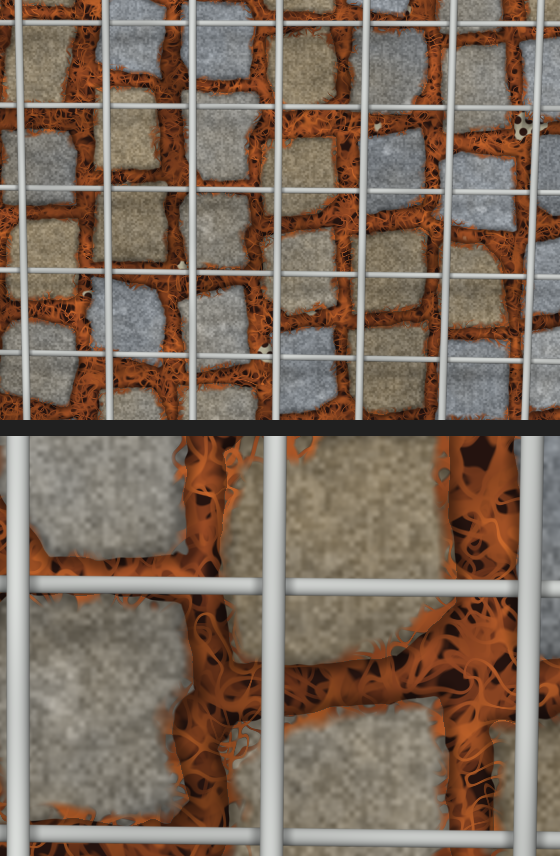
Top, the full canvas; bottom, a detail of the centre.
A Shadertoy shader for this texture:

```glsl
// Steel wire mesh over rough stone blocks bedded in curly rust-coloured moss.
// Stones are skewed boxes on a jittered, staggered grid; moss is stacked layers
// of warped noise contours; the mesh is two families of slightly fanned bars.

const vec2  STONE_CELL   = vec2(0.205, 0.235);
const float STONE_GAP    = 0.030;
const vec2  BAR_HALF     = vec2(0.0092, 0.0070);  // upright, level
const vec2  BAR_COUNT    = vec2(7.0, 5.0);
const float MOSS_SCALE   = 44.0;
const int   MOSS_LAYERS  = 6;
const float HOLE_PITCH   = 0.028;
const vec3  STONE_GREY   = vec3(0.50, 0.52, 0.54);
const vec3  STONE_OLIVE  = vec3(0.52, 0.47, 0.38);
const vec3  MOSS_DEEP    = vec3(0.17, 0.09, 0.07);
const vec3  MOSS_MID     = vec3(0.41, 0.19, 0.11);
const vec3  MOSS_BRIGHT  = vec3(0.68, 0.35, 0.15);
const vec3  STEEL        = vec3(0.79, 0.80, 0.79);
const vec3  PLATE        = vec3(0.70, 0.68, 0.59);

float hash(vec2 p) { return fract(sin(dot(p, vec2(127.1, 311.7))) * 43758.547); }

float noise(vec2 p) {
    vec2 i = floor(p), f = fract(p);
    f = f * f * (3.0 - 2.0 * f);
    return mix(mix(hash(i), hash(i + vec2(1, 0)), f.x),
               mix(hash(i + vec2(0, 1)), hash(i + vec2(1, 1)), f.x), f.y);
}

float fbm(vec2 p) {
    return 0.5 * noise(p) + 0.3 * noise(p * 2.1 + 5.3) + 0.2 * noise(p * 4.3 + 11.7);
}

mat2 rotation(float a) { return mat2(cos(a), sin(a), -sin(a), cos(a)); }

// One irregular block: rotated, skewed, tapered box with a corner cut away.
float blockDistance(vec2 q, vec2 id) {
    q = rotation(0.32 * (hash(id + 3.1) - 0.5)) * q;
    q.y += 0.34 * (hash(id + 5.7) - 0.5) * q.x;
    q.x *= 1.0 + 0.5 * (hash(id + 8.3) - 0.5) * q.y / STONE_CELL.y;
    vec2 halfSize = STONE_CELL * mix(vec2(0.37), vec2(0.48), vec2(hash(id + 1.9), hash(id + 2.6)));
    vec2 e = abs(q) - halfSize + 0.008;
    float d = length(max(e, 0.0)) + min(max(e.x, e.y), 0.0) - 0.008;
    float a = 6.283 * hash(id + 9.4);
    return max(d, dot(q, vec2(cos(a), sin(a))) - 0.098);
}

// Signed distance to the nearest stone, keeping a gap between neighbours.
float stoneDistance(vec2 p, out vec2 stoneId) {
    float nearest = 10.0, second = 10.0;
    float column = floor(p.x / STONE_CELL.x);
    for (int i = -1; i <= 1; i++) {
        float cx = column + float(i);
        float stagger = hash(vec2(cx, 41.0));
        float row = floor(p.y / STONE_CELL.y - stagger);
        for (int j = -1; j <= 1; j++) {
            vec2 id = vec2(cx, row + float(j));
            vec2 jitter = 0.14 * (vec2(hash(id), hash(id + 17.0)) - 0.5);
            float d = blockDistance(p - (id + 0.5 + vec2(0.0, stagger) + jitter) * STONE_CELL, id);
            if (d < nearest) { second = nearest; nearest = d; stoneId = id; }
            else second = min(second, d);
        }
    }
    return max(nearest, 0.5 * (STONE_GAP - second + nearest));
}

vec3 stoneColor(vec2 p, vec2 id, float d) {
    float warm = smoothstep(0.35, 0.75, hash(id + 23.0) + 0.35 - 0.4 * p.x);
    vec3 c = mix(STONE_GREY, STONE_OLIVE, clamp(warm + 0.5 * (fbm(p * 9.0) - 0.5), 0.0, 1.0));
    c *= 0.92 + 0.16 * hash(id + 31.0);
    c *= 0.74 + 0.26 * fbm(p * vec2(13.0, 22.0)) + 0.28 * fbm(p * 75.0);
    c += 0.16 * (noise(p * 210.0) - 0.5);
    c += 0.20 * smoothstep(0.72, 0.90, fbm(p * 14.0 + 30.0));   // pale scuffs
    return c * mix(0.68, 1.0, smoothstep(0.0, 0.016, -d));
}

// Returns moss colour in rgb and the cover of its upper strands in a.
vec4 moss(vec2 p, float px) {
    vec4 m = vec4(MOSS_DEEP, 0.0);
    float clump = fbm(p * 10.0);
    for (int k = 0; k < MOSS_LAYERS; k++) {
        float layer = float(k), height = (layer + 1.0) / float(MOSS_LAYERS);
        float scale = MOSS_SCALE + 4.0 * layer;
        vec2 q = rotation(1.3 * layer) * p * scale + 17.0 * layer;
        q += 2.0 * vec2(noise(q * 0.5), noise(q * 0.5 + 9.0));
        float soft = 0.02 + 0.5 * scale * px;
        float strand = 1.0 - smoothstep(0.09 - soft, 0.09 + soft, abs(noise(q) - 0.5));
        vec3 tint = mix(MOSS_MID, MOSS_BRIGHT, height * (0.35 + 0.9 * noise(q * 0.3)));
        m.rgb = mix(m.rgb * 0.97, tint * (0.55 + 0.85 * clump), strand * 0.9);
        if (k > 2) m.a = max(m.a, strand);
    }
    return m;
}

void mainImage(out vec4 fragColor, in vec2 fragCoord) {
    float px = 1.0 / iResolution.y;
    vec2 p = fragCoord * px;

    // Moss bed, with a few openings onto a perforated plate
    vec4 m = moss(p, px);
    vec2 h = p / HOLE_PITCH;
    h.x += 0.5 * mod(floor(h.y), 2.0);
    float hole = (length(fract(h) - 0.5) - 0.34) * HOLE_PITCH;
    vec3 plate = mix(MOSS_DEEP, PLATE, smoothstep(-px, px, hole));
    float opening = smoothstep(0.77, 0.80, fbm(p * 7.0 + 4.0));
    vec3 color = mix(m.rgb, plate, opening);

    // Stones, their contact shadow and the strands hanging over their edges
    vec2 id;
    float d = stoneDistance(p, id) + 0.014 * (fbm(p * 26.0) - 0.5);
    color *= mix(0.62, 1.0, smoothstep(0.0, 0.014, d));
    color = mix(color, stoneColor(p, id, d), 1.0 - smoothstep(-px, px, d));
    float fringe = smoothstep(-0.014, 0.0, d + 0.05 * (fbm(p * 12.0 + 7.0) - 0.55));
    color = mix(color, m.rgb, m.a * fringe * step(d, 0.0));

    // Mesh coordinates: whole numbers lie on the bar axes
    vec2 pitch = vec2(mix(0.1976, 0.2075, p.y), mix(0.1962, 0.2010, p.x * 0.75));
    vec2 start = vec2(mix(0.064, 0.0434, p.y), mix(0.161, 0.139, p.x * 0.75));
    vec2 mesh = (p - start) / pitch;
    vec2 offset = (mesh - clamp(round(mesh), vec2(0.0), BAR_COUNT - 1.0)) * pitch;
    color *= 1.0 - 0.13 * exp(-pow((offset.y + 0.035) / 0.016, 2.0));

    // Round steel bars, level ones first and upright ones on top
    vec2 t = clamp(offset / BAR_HALF, -1.0, 1.0);
    vec2 curve = sqrt(1.0 - t * t);
    vec2 cover = 1.0 - smoothstep(BAR_HALF - px, BAR_HALF + px, abs(offset));
    float wear = 0.90 + 0.18 * noise(p * vec2(9.0, 90.0));
    float weld = mix(0.72, 1.0, smoothstep(0.010, 0.020, abs(offset.x)));
    vec3 level = STEEL * (0.50 + 0.46 * curve.y + 0.16 * t.y) * wear * weld;
    wear = 0.92 + 0.15 * noise(p * vec2(90.0, 9.0));
    vec3 upright = STEEL * (0.46 + 0.55 * curve.x - 0.10 * t.x) * wear;
    color = mix(color, level, cover.y);
    color = mix(color, upright, cover.x);
    fragColor = vec4(clamp(color, 0.0, 1.0), 1.0);
}
```
